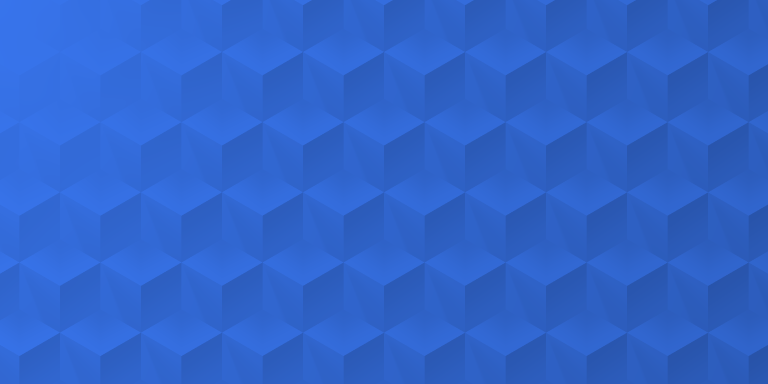
This pattern is drawn by a WebGL 2 fragment shader. Its source:

```glsl
#version 300 es
precision highp float;

uniform vec2 u_resolution;
out vec4 fragColor;

// Offset from the centre of the nearest pointy-topped hexagon of width 1
vec2 hexOffset(vec2 p) {
    vec2 size = vec2(1.0, 1.7320508);
    vec2 a = mod(p + 0.5 * size, size) - 0.5 * size;
    vec2 b = mod(p, size) - 0.5 * size;
    return dot(a, a) < dot(b, b) ? a : b;
}

// Darkness of the cube face under d, with y pointing down
float cubeShade(vec2 d) {
    // Top face, brightest along its lower edges
    float depth = -d.y - 0.57735 * abs(d.x);
    if (depth > 0.0) {
        return mix(0.0, 0.075, smoothstep(0.0, 0.577, depth));
    }
    // Right face, darkest under its upper edge
    if (d.x > 0.0) {
        float fall = (d.y + 0.57735 * d.x) / 0.57735;
        return mix(0.138, 0.092, smoothstep(0.0, 1.0, fall)) - 0.02 * d.x;
    }
    // Left face, with a soft ray fanning out of its upper corner
    vec2 v = d + vec2(0.5, 0.2887);
    float angle = v.x / max(v.y, 0.001);
    float ray = smoothstep(0.34, 0.44, angle);
    float fade = smoothstep(0.0, 0.3, length(v));
    return mix(0.058, 0.080 - 0.028 * smoothstep(0.44, 1.4, angle), ray * fade);
}

// Blue level of the lit wall, p in canvas heights from the upper left
float wallLight(vec2 p) {
    vec2 d = hexOffset((p - vec2(0.6836, 0.1963)) / 0.211);
    float light = 0.925 - 0.054 * p.x - 0.022 * p.y;
    float contrast = smoothstep(-0.05, 0.85, length(p * vec2(1.0, 0.9)));
    return light - cubeShade(d) * contrast;
}

void main() {
    // Average a grid of samples to smooth the edges
    float level = 0.0;
    for (int j = 0; j < 3; j++) {
        for (int i = 0; i < 3; i++) {
            vec2 jitter = (vec2(i, j) - 1.0) / 3.0;
            vec2 p = (gl_FragCoord.xy + jitter) / u_resolution.y;
            level += wallLight(vec2(p.x, 1.0 - p.y)) / 9.0;
        }
    }
    vec3 blueTint = vec3(0.236, 0.492, 1.0);
    fragColor = vec4(blueTint * level, 1.0);
}
```
